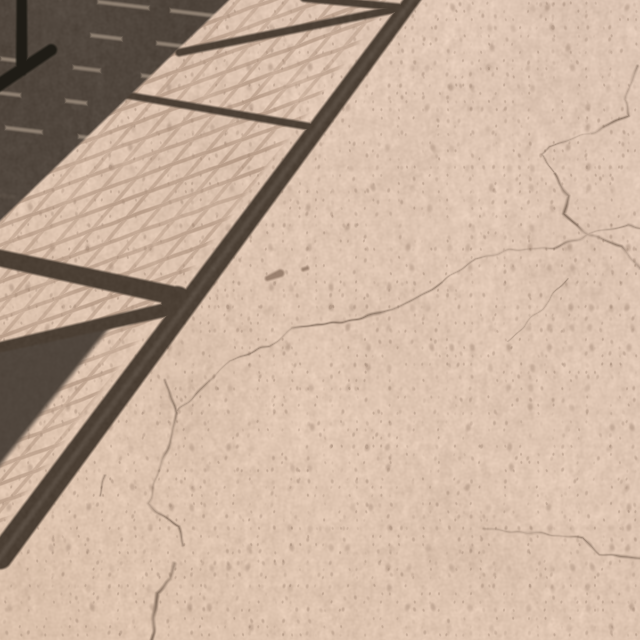
Write a three.js fragment shader that draws this texture.

```glsl
// Sunlit cracked concrete crossed by the shadow of a mesh fence, with a dark deck in the corner.
varying vec2 vUv;

const vec3 CONCRETE = vec3(0.872, 0.771, 0.692);
const vec3 SHADOW = vec3(0.295, 0.248, 0.205);
const vec3 DECK = vec3(0.315, 0.275, 0.240);
const vec3 POST = vec3(0.12, 0.11, 0.085);
const vec3 DASH = vec3(0.60, 0.54, 0.48);
const vec3 WIRE = vec3(0.66, 0.55, 0.47);
const vec3 CRACK = vec3(0.43, 0.35, 0.29);
const vec3 STAIN = vec3(0.56, 0.46, 0.39);
const vec2 RAIL_LOW = vec2(0.0, 0.130);
const vec2 RAIL_HIGH = vec2(0.655, 1.015);
const float SOFT = 0.0028;
const float ROW_STEP = 0.0535;
const float DASH_STEP = 0.115;

vec2 hash2(vec2 p) {
  return fract(sin(vec2(dot(p, vec2(127.1, 311.7)), dot(p, vec2(269.5, 183.3)))) * 4375.85);
}

float gradDot(vec2 cell, vec2 f, vec2 corner) {
  return dot(hash2(cell + corner) * 2.0 - 1.0, f - corner);
}

float noise(vec2 p) {
  vec2 i = floor(p), f = fract(p);
  vec2 u = f * f * f * (f * (f * 6.0 - 15.0) + 10.0);
  return mix(mix(gradDot(i, f, vec2(0, 0)), gradDot(i, f, vec2(1, 0)), u.x),
             mix(gradDot(i, f, vec2(0, 1)), gradDot(i, f, vec2(1, 1)), u.x), u.y);
}

float cover(float d) { return 1.0 - smoothstep(-SOFT, SOFT, d); }

// Tapered bar with half widths wa and wb at its ends
float bar(vec2 p, vec2 a, vec2 b, float wa, float wb) {
  vec2 q = p - a, d = b - a;
  float t = clamp(dot(q, d) / dot(d, d), 0.0, 1.0);
  return length(q - d * t) - mix(wa, wb, t);
}

// Signed distance to a line, positive on the left of a to b
float leftOf(vec2 p, vec2 a, vec2 b) {
  vec2 d = normalize(b - a), q = p - a;
  return d.x * q.y - d.y * q.x;
}

float path(vec2 p, vec2 a, vec2 b, vec2 c, vec2 d, float w) {
  return min(bar(p, a, b, w, w), min(bar(p, b, c, w, w), bar(p, c, d, w, w)));
}

float cracks(vec2 p) {
  p += 0.006 * vec2(noise(p * 38.0), noise(p * 38.0 + 17.0));
  // Long crack from the right edge to the bottom
  float d = path(p, vec2(1.0, 0.581), vec2(0.970, 0.616), vec2(0.918, 0.634), vec2(0.866, 0.612), 0.0015);
  d = min(d, path(p, vec2(0.866, 0.612), vec2(0.794, 0.609), vec2(0.742, 0.596), vec2(0.690, 0.557), 0.0007));
  d = min(d, path(p, vec2(0.690, 0.557), vec2(0.612, 0.514), vec2(0.547, 0.499), vec2(0.456, 0.486), 0.0011));
  d = min(d, path(p, vec2(0.456, 0.486), vec2(0.423, 0.460), vec2(0.358, 0.436), vec2(0.276, 0.355), 0.0006));
  d = min(d, path(p, vec2(0.257, 0.407), vec2(0.276, 0.355), vec2(0.267, 0.310), vec2(0.247, 0.264), 0.0018));
  d = min(d, path(p, vec2(0.247, 0.264), vec2(0.232, 0.212), vec2(0.280, 0.177), vec2(0.286, 0.147), 0.0014));
  d = min(d, path(p, vec2(0.273, 0.121), vec2(0.267, 0.095), vec2(0.245, 0.073), vec2(0.237, 0.0), 0.0024));
  // Branches on the right
  d = min(d, path(p, vec2(0.918, 0.634), vec2(0.882, 0.664), vec2(0.888, 0.694), vec2(0.866, 0.727), 0.0018));
  d = min(d, path(p, vec2(0.866, 0.727), vec2(0.846, 0.759), vec2(0.859, 0.772), vec2(0.924, 0.792), 0.0004));
  d = min(d, path(p, vec2(0.924, 0.792), vec2(0.983, 0.820), vec2(0.977, 0.845), vec2(0.996, 0.896), 0.0014));
  d = min(d, path(p, vec2(0.918, 0.634), vec2(0.955, 0.643), vec2(0.980, 0.648), vec2(1.0, 0.645), 0.0008));
  d = min(d, path(p, vec2(0.885, 0.564), vec2(0.846, 0.518), vec2(0.820, 0.494), vec2(0.794, 0.466), 0.0002));
  d = min(d, path(p, vec2(0.755, 0.173), vec2(0.911, 0.160), vec2(0.938, 0.134), vec2(1.0, 0.128), 0.0009));
  d = min(d, bar(p, vec2(0.163, 0.257), vec2(0.156, 0.225), 0.001, 0.0005));
  return cover(d) * mix(0.4, 1.0, smoothstep(-0.25, 0.3, noise(p * 19.0)));
}

// Scattered pits, one candidate in each grid cell
float pits(vec2 p) {
  float sum = 0.0;
  for (int k = 0; k < 3; k++) {
    vec2 g = p * (32.0 + 23.0 * float(k)) + 9.0 * float(k);
    vec2 rnd = hash2(floor(g)), q = fract(g) - 0.35 - 0.3 * rnd;
    q.x += 0.4 * q.y * (rnd.x - 0.5);
    float r = length(q * vec2(1.3, 0.9));
    sum += (1.0 - smoothstep(0.04, 0.27, r)) * smoothstep(0.55, 1.0, rnd.y);
  }
  return sum;
}

float stripe(float x, float halfWidth) {
  return 1.0 - smoothstep(halfWidth * 0.3, halfWidth, abs(fract(x) - 0.5));
}

float wireMesh(vec2 p) {
  p += 0.003 * noise(p * 25.0);
  float shallow = stripe(leftOf(p, vec2(0.0), vec2(1.0, 0.36)) / 0.027, 0.17);
  float steep = stripe(leftOf(p, vec2(0.0), vec2(1.0, 1.18)) / 0.029, 0.15);
  return max(shallow, steep * 0.8) * (0.75 + 0.5 * noise(p * 14.0));
}

float deckDashes(vec2 p) {
  float v = (p.y + 0.12 * p.x - 0.748) / ROW_STEP + 0.5;
  float u = p.x / DASH_STEP + hash2(vec2(floor(v), 3.0)).x;
  vec2 rnd = hash2(vec2(floor(u), floor(v)));
  float along = (abs(fract(u) - 0.5) - 0.14 - 0.26 * rnd.x) * DASH_STEP;
  float across = abs(fract(v) - 0.5) * ROW_STEP - 0.003;
  return cover(max(along, across)) * smoothstep(0.1, 0.45, rnd.y);
}

void main() {
  vec2 p = vUv;
  // Concrete: broad tone, grain and pits
  float grain = 0.045 * noise(p * vec2(105.0, 75.0)) + 0.035 * noise(p * 180.0);
  float tone = 0.035 * noise(p * 5.0) + 0.04 * noise(p * vec2(48.0, 34.0));
  vec3 col = CONCRETE + grain + tone + vec3(0.0, 0.004, 0.012) * (p.x + p.y - 0.8);
  col = mix(col, STAIN, min(0.36 * pits(p), 0.5));
  col = mix(col, CRACK, 0.82 * cracks(p));
  float stain = min(bar(p, vec2(0.418, 0.565), vec2(0.438, 0.573), 0.004, 0.006),
                    bar(p, vec2(0.474, 0.579), vec2(0.480, 0.581), 0.003, 0.003));
  col = mix(col, STAIN, 0.85 * cover(stain));

  // Wire shadow between the deck and the rail
  float rail = leftOf(p, RAIL_LOW, RAIL_HIGH);
  float fence = smoothstep(0.022, 0.034, rail);
  col = mix(col, WIRE, 0.72 * wireMesh(p) * fence);

  // Solid shadow patch and fence bars
  float patchEdge = max(leftOf(p, vec2(0.0, 0.456), vec2(0.26, 0.515)),
                        -leftOf(p, vec2(0.0, 0.273), vec2(0.166, 0.482)));
  col = mix(col, DECK + 0.3 * grain, 1.0 - smoothstep(-0.006, 0.006, patchEdge));
  float bars = bar(p, RAIL_LOW, RAIL_HIGH, 0.0195, 0.0115);
  bars = min(bars, bar(p, vec2(0.630, 0.988), vec2(0.280, 0.918), 0.006, 0.006));
  bars = min(bars, bar(p, vec2(0.475, 1.003), vec2(0.630, 0.988), 0.006, 0.006));
  bars = min(bars, bar(p, vec2(0.200, 0.851), vec2(0.490, 0.801), 0.0055, 0.006));
  bars = min(bars, bar(p, vec2(-0.02, 0.601), vec2(0.285, 0.535), 0.013, 0.015));
  bars = min(bars, bar(p, vec2(-0.02, 0.453), vec2(0.260, 0.516), 0.008, 0.011));
  bars = min(bars, length(p - vec2(0.276, 0.528)) - 0.025);
  vec3 barColor = SHADOW + 0.5 * grain + 0.055 * (1.0 - smoothstep(0.0, 0.008, abs(rail)));
  col = mix(col, barColor, cover(bars));

  // Deck with light gaps and a post on its foot
  vec3 deck = mix(DECK + 0.6 * grain + 0.5 * tone, DASH, 0.85 * deckDashes(p));
  float post = min(bar(p, vec2(0.034, 0.89), vec2(0.034, 1.02), 0.009, 0.008),
                   bar(p, vec2(-0.01, 0.862), vec2(0.080, 0.922), 0.010, 0.009));
  deck = mix(deck, POST, cover(post));
  col = mix(col, deck, cover(-leftOf(p, vec2(0.0, 0.655), vec2(0.358, 1.0))));
  gl_FragColor = vec4(col, 1.0);
}
```
